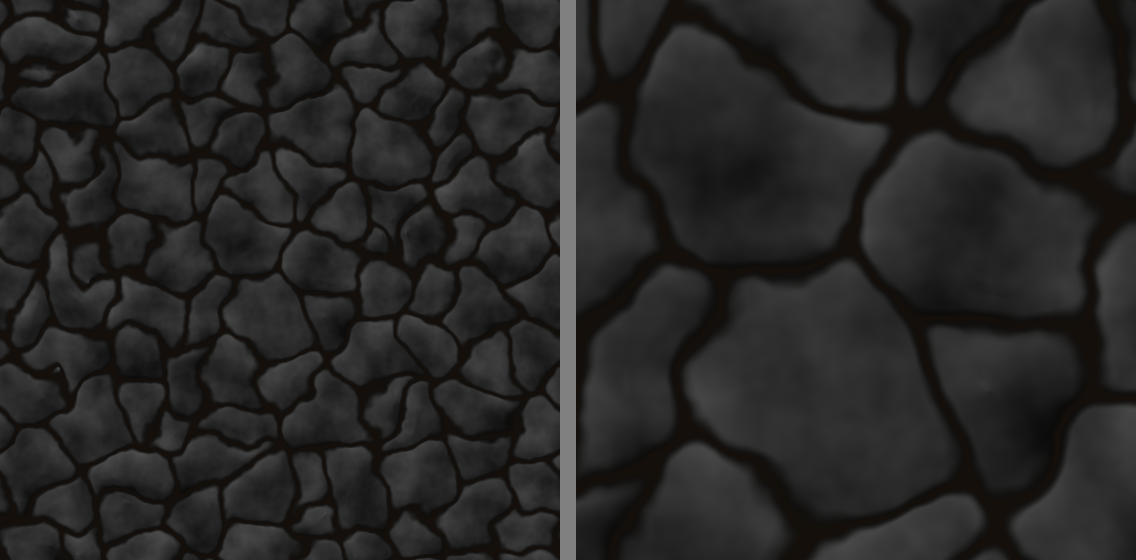
Left, the full canvas; right, a detail of the centre.
Reproduce this texture procedurally as a Shadertoy shader.

```glsl
// Dark irregular cobblestones with soft bevels and thin brown joints, tiling in both directions.

#define GRID 10.0            // stones per side, whole number
#define JITTER 0.92          // scatter of the stone centres
#define SIZE_SPREAD 0.34     // difference between small and large stones
#define WARP 0.42            // bending of the outlines
#define JOINT_WIDTH 0.105    // joint ramp, in stone units
#define ROUNDNESS 18.0       // lower values give rounder corners
#define BEVEL 0.17           // strength of the light on the edges
#define CLOUDS 0.125         // contrast of the blotches
#define STONE_GREY 0.168
#define JOINT_BROWN vec3(0.078, 0.058, 0.040)
#define JOINT_SHADE vec3(0.045, 0.040, 0.035)

// Three random values for a lattice cell that repeats after `period`
vec3 hashCell(vec2 cell, float period, float seed) {
    cell = floor(mod(cell + 0.5, period)) + seed;
    vec3 v = fract(cell.xyx * vec3(0.1031, 0.1030, 0.0973));
    v += dot(v, v.yxz + 33.33);
    return fract((v.xxy + v.yzz) * v.zyx);
}

float gradientDot(vec2 cell, vec2 offset, float period, float seed) {
    float angle = 6.2832 * hashCell(cell, period, seed).x;
    return dot(vec2(cos(angle), sin(angle)), offset);
}

// Wrapping gradient noise, uv in 0..1, `period` a whole number
float gradientNoise(vec2 uv, float period, float seed) {
    vec2 p = uv * period;
    vec2 cell = floor(p), f = p - cell;
    vec2 s = f * f * f * (f * (f * 6.0 - 15.0) + 10.0);
    vec2 e = vec2(1.0, 0.0);
    float low = mix(gradientDot(cell, f, period, seed),
                    gradientDot(cell + e.xy, f - e.xy, period, seed), s.x);
    float high = mix(gradientDot(cell + e.yx, f - e.yx, period, seed),
                     gradientDot(cell + e.xx, f - e.xx, period, seed), s.x);
    return mix(low, high, s.y);
}

float fbm(vec2 uv, float period, float seed) {
    float sum = 0.0, amplitude = 1.0;
    for (int i = 0; i < 4; i++) {
        sum += amplitude * gradientNoise(uv, period, seed + float(i) * 7.0);
        period *= 2.0;
        amplitude *= 0.45;
    }
    return sum;
}

vec2 warp(vec2 uv) {
    vec2 broad = vec2(gradientNoise(uv, 11.0, 3.0), gradientNoise(uv, 11.0, 19.0));
    vec2 medium = vec2(gradientNoise(uv, 24.0, 41.0), gradientNoise(uv, 24.0, 57.0));
    vec2 fine = vec2(gradientNoise(uv, 70.0, 71.0), gradientNoise(uv, 70.0, 83.0));
    return WARP * (broad + 0.32 * medium + 0.08 * fine);
}

// Vector to a stone centre in xy, its size bonus in z
vec3 stoneSite(vec2 cell, vec2 p) {
    vec3 r = hashCell(cell, GRID, 101.0);
    return vec3(cell + 0.5 + JITTER * (r.xy - 0.5) - p, SIZE_SPREAD * r.z);
}

// Distance to the rounded stone outline in x, random tone of the stone in y
vec2 stone(vec2 p) {
    vec2 base = floor(p), nearestCell = base;
    vec3 nearest = vec3(0.0);
    float best = 1e3;
    for (int y = -2; y <= 2; y++)
    for (int x = -2; x <= 2; x++) {
        vec2 cell = base + vec2(x, y);
        vec3 site = stoneSite(cell, p);
        float d = length(site.xy) - site.z;
        if (d < best) { best = d; nearest = site; nearestCell = cell; }
    }
    vec2 toNearest = nearest.xy / max(length(nearest.xy), 1e-3);
    float sum = 1e-6;
    for (int y = -2; y <= 2; y++)
    for (int x = -2; x <= 2; x++) {
        vec2 cell = base + vec2(x, y);
        if (distance(cell, nearestCell) < 0.5) continue;
        vec3 site = stoneSite(cell, p);
        float d = length(site.xy);
        float slope = max(length(site.xy / max(d, 1e-3) - toNearest), 0.4);
        sum += exp(-ROUNDNESS * (d - site.z - best) / slope);
    }
    return vec2(-log(sum) / ROUNDNESS, hashCell(nearestCell, GRID, 131.0).x);
}

float bevelHeight(float edge) {
    return 1.0 - exp(-6.5 * max(edge, 0.0));
}

void mainImage(out vec4 fragColor, in vec2 fragCoord) {
    vec2 uv = fragCoord / iResolution.xy;
    vec2 p = uv * GRID + warp(uv);
    vec2 here = stone(p);

    // Light from the upper left
    vec2 towardLight = 0.085 * normalize(vec2(-0.5, 0.85));
    float light = bevelHeight(here.x) - bevelHeight(stone(p + towardLight).x);

    // Blotchy stone face
    float grey = STONE_GREY + CLOUDS * fbm(uv, 13.0, 151.0);
    grey += 0.025 * (here.y - 0.5) + 0.012 * gradientNoise(uv, 90.0, 211.0);
    grey += BEVEL * light;
    vec3 face = vec3(max(grey, 0.045));

    // Brown joint line between shaded flanks
    vec3 joint = mix(JOINT_BROWN, JOINT_SHADE, smoothstep(0.0, 0.045, here.x));
    fragColor = vec4(mix(joint, face, smoothstep(0.0, JOINT_WIDTH, here.x)), 1.0);
}
```
